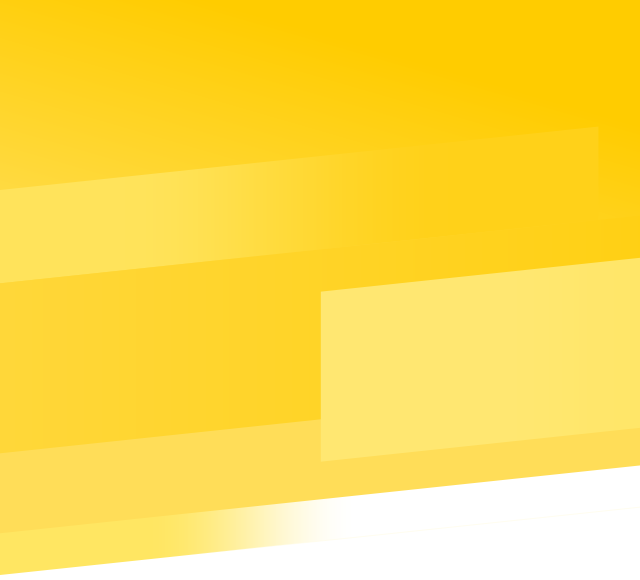
Reproduce this background procedurally as a Shadertoy shader.

```glsl
// Slanted golden bands and a pale panel over a warm gradient, with a white foot.

// Layout: heights are measured at the left edge, as fractions of the canvas
const float SLOPE       = 0.117;
const vec2  BAND_Y      = vec2(0.5115, 0.6724);
const float BAND_END    = 0.935;
const vec2  BAND_FADE   = vec2(0.19, 0.70);
const vec2  PANEL_Y     = vec2(0.1454, 0.4385);
const float PANEL_START = 0.5013;
const float AMBER_TOP   = 0.2184;
const vec2  STRIP_Y     = vec2(0.0086, 0.0805);
const vec2  STRIP_FADE  = vec2(0.23, 0.56);

// Sky gradient: its direction, offset and reach
const vec2  SKY_AXIS  = vec2(-0.32, -1.0);
const float SKY_SHIFT = 1.103;
const float SKY_REACH = 0.43;

// Colours
const vec3 GOLD       = vec3(1.0, 0.800, 0.000);
const vec3 GOLD_LIGHT = vec3(1.0, 0.855, 0.255);
const vec3 BAND_LEFT  = vec3(1.0, 0.890, 0.355);
const vec3 BAND_RIGHT = vec3(1.0, 0.820, 0.100);
const vec3 MID_LEFT   = vec3(1.0, 0.843, 0.225);
const vec3 MID_RIGHT  = vec3(1.0, 0.816, 0.080);
const vec3 AMBER      = vec3(1.0, 0.867, 0.345);
const vec3 PANEL      = vec3(1.0, 0.906, 0.445);
const vec3 PANEL_FAR  = vec3(1.0, 0.902, 0.405);
const vec3 STRIP      = vec3(1.0, 0.902, 0.385);
const vec3 WHITE      = vec3(1.0);
const vec3 CREAM      = vec3(1.0, 0.985, 0.900);
const float HAIRLINE  = 0.0009;

// Coverage of the side where the signed distance is positive
float cover(float dist, float pixel) {
    return clamp(dist / pixel + 0.5, 0.0, 1.0);
}

// Coverage between a lower and an upper limit
float between(float v, vec2 limits, float pixel) {
    return cover(min(v - limits.x, limits.y - v), pixel);
}

void mainImage(out vec4 fragColor, in vec2 fragCoord) {
    vec2 uv = fragCoord / iResolution.xy;
    vec2 pixel = 1.0 / iResolution.xy;
    float height = uv.y - SLOPE * uv.x;

    // Upper gradient
    float glow = clamp((dot(uv, SKY_AXIS) + SKY_SHIFT) / SKY_REACH, 0.0, 1.0);
    vec3 color = mix(GOLD, GOLD_LIGHT, glow);

    // Fading upper band
    float bandFade = smoothstep(BAND_FADE.x, BAND_FADE.y, uv.x);
    float band = between(height, BAND_Y, pixel.y) * cover(BAND_END - uv.x, pixel.x);
    color = mix(color, mix(BAND_LEFT, BAND_RIGHT, bandFade), band);

    // Golden middle and amber step below it
    color = mix(color, mix(MID_LEFT, MID_RIGHT, uv.x), cover(BAND_Y.x - height, pixel.y));
    color = mix(color, AMBER, cover(AMBER_TOP - height, pixel.y));

    // Pale panel
    float panel = between(height, PANEL_Y, pixel.y) * cover(uv.x - PANEL_START, pixel.x);
    vec3 panelColor = mix(PANEL, PANEL_FAR, smoothstep(0.75, 1.05, uv.x));
    color = mix(color, panelColor, panel);

    // Strip dissolving into the white foot
    float stripFade = smoothstep(STRIP_FADE.x, STRIP_FADE.y, uv.x);
    color = mix(color, mix(STRIP, WHITE, stripFade), cover(STRIP_Y.y - height, pixel.y));
    color = mix(color, WHITE, cover(STRIP_Y.x - height, pixel.y));

    // Faint hairline along the lower edge of the strip
    float line = cover(HAIRLINE - abs(height - STRIP_Y.x), pixel.y);
    color = mix(color, CREAM, line * 0.6 * stripFade);

    fragColor = vec4(color, 1.0);
}
```
